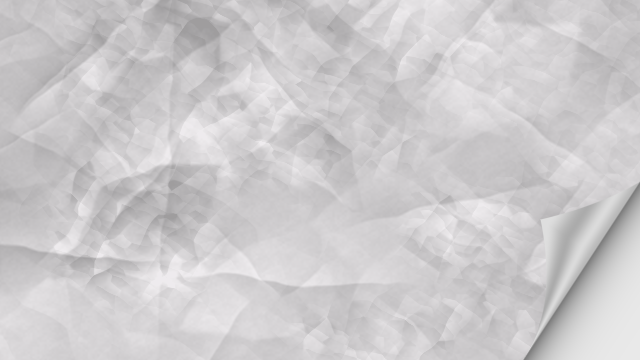
A Shadertoy shader for this texture:

```glsl
vec2 hash2(vec2 p) {
    return fract(sin(vec2(dot(p, vec2(127.1, 311.7)), dot(p, vec2(269.5, 183.3)))) * 43758.545);
}

float noise(vec2 p) {
    vec2 i = floor(p), f = fract(p);
    f = f * f * (3.0 - 2.0 * f);
    return mix(mix(hash2(i).x, hash2(i + vec2(1, 0)).x, f.x),
               mix(hash2(i + vec2(0, 1)).x, hash2(i + vec2(1, 1)).x, f.x), f.y);
}

float fbm(vec2 p) {
    return 0.55 * noise(p) + 0.3 * noise(p * 2.1 + 7.0) + 0.15 * noise(p * 4.3 + 19.0);
}

vec2 turn(vec2 p, float angle) {
    float c = cos(angle), s = sin(angle);
    return vec2(c * p.x + s * p.y, c * p.y - s * p.x);
}

// Tilted planes in Voronoi cells, blended over narrow creases
float facets(vec2 p, float sharpness) {
    vec2 cell = floor(p), f = fract(p);
    float tone = 0.0, total = 0.0;
    for (int y = -1; y <= 1; y++)
    for (int x = -1; x <= 1; x++) {
        vec2 o = vec2(x, y);
        vec2 d = f - o - hash2(cell + o);
        vec2 tilt = hash2(cell + o + 37.0) - 0.5;
        float w = exp(-sharpness * dot(d, d));
        tone += w * (tilt.x + 1.6 * dot(d, tilt.yx));
        total += w;
    }
    return tone / max(total, 1e-30);
}

// Light on one side of a crease, shade on the other
float fold(vec2 p, vec2 center, float angle, float halfLength, float width) {
    vec2 q = turn(p - center, angle);
    float along = 1.0 - smoothstep(0.3 * halfLength, halfLength, abs(q.x));
    float side = 2.0 * smoothstep(-0.005, 0.005, q.y) - 1.0;
    return along * side * exp(-abs(q.y) / width);
}

float crumpledPaper(vec2 p) {
    vec2 warp = vec2(fbm(p * 6.0), fbm(p * 6.0 + 31.0)) - 0.5;
    vec2 q = p + 0.05 * warp;
    float crumple = smoothstep(0.35, 0.65, fbm(p * 3.0 + 4.0));
    crumple *= 1.0 - 0.6 * smoothstep(0.9, 1.9, p.x + 0.5 * p.y - 0.2);

    // Broad, middle and small facets
    float tone = 0.797 + 0.1 * (fbm(p * 2.2 + 11.0) - 0.5);
    tone += 0.08 * facets(turn(q, 0.6) * vec2(2.3, 5.0), 45.0);
    tone += 0.07 * facets(turn(q, -0.7) * vec2(4.0, 11.0) + 13.0, 45.0) * (0.45 + 0.55 * crumple);
    tone += 0.08 * facets(turn(q, 0.9) * vec2(9.0, 22.0) + 29.0, 40.0) * (0.1 + 0.9 * crumple);
    tone += 0.055 * facets(turn(q, -0.5) * vec2(19.0, 42.0) + 53.0, 30.0) * (0.1 + 0.9 * crumple);

    // Long main folds
    tone += 0.075 * fold(q, vec2(0.18, 0.30), -0.08, 0.36, 0.06);
    tone += 0.06 * fold(q, vec2(0.80, 0.22), -0.06, 0.42, 0.06);
    tone -= 0.065 * fold(q, vec2(0.22, 0.83), 0.75, 0.28, 0.06);
    tone += 0.04 * fold(q, vec2(0.46, 0.50), 1.52, 0.60, 0.03);
    tone -= 0.05 * fold(q, vec2(1.25, 0.44), 0.22, 0.34, 0.06);

    // Scattered short folds
    for (int i = 0; i < 32; i++) {
        vec2 a = hash2(vec2(i, 3.0)), b = hash2(vec2(i, 8.0)), c = hash2(vec2(i, 15.0));
        float angle = (b.x < 0.5 ? -0.6 : 0.75) + 0.6 * (c.x - 0.5);
        float strength = (c.y < 0.5 ? -1.0 : 1.0) * mix(0.03, 0.055, b.y);
        tone += strength * fold(q, a * vec2(1.78, 1.0), angle, mix(0.07, 0.22, b.y), mix(0.01, 0.04, c.x));
    }

    // Corner light and fibre grain
    tone += 0.045 * exp(-3.5 * length(p - vec2(0.4, 0.1)));
    tone -= 0.045 * exp(-3.5 * length(p - vec2(0.0, 1.0)));
    tone += 0.016 * (noise(p * 150.0) - 0.5) + 0.014 * (noise(turn(p, 0.5) * vec2(45.0, 110.0)) - 0.5);
    return clamp(tone, 0.62, 0.93);
}

void mainImage(out vec4 fragColor, in vec2 fragCoord) {
    vec2 p = fragCoord / iResolution.y;
    float soft = 1.0 / iResolution.y;
    vec3 color = crumpledPaper(p) * vec3(1.004, 0.993, 1.002);

    // Curl axes: along the bent edge, and back over the sheet
    vec2 r = p - vec2(1.454, 0.0);
    float along = dot(r, vec2(0.548, 0.837));
    float back = dot(r, vec2(-0.837, 0.548));
    float rest = max(0.592 - along, 0.0);
    float low = max(along, 0.0);
    float depth = min(1.4 * low * low, 0.5 * rest + 0.95 * rest * rest);

    // Soft shadow beside the flap
    color -= 0.03 * exp(-max(back - depth, 0.0) / 0.025) * smoothstep(0.0, 0.08, depth);

    // Rolled flap, with bands fanning out from the bottom
    float roll = clamp(back / max(mix(depth, 0.48 * low, 0.65), 0.002), 0.0, 1.0);
    float flap = mix(0.72, 0.86, smoothstep(0.0, 0.22, roll));
    flap = mix(flap, 0.67, smoothstep(0.2, 0.5, roll));
    flap = mix(flap, 0.87, smoothstep(0.48, 0.9, roll));
    color = mix(color, vec3(flap), smoothstep(-soft, soft, depth - back));

    // Sheet underneath, shaded by the curl
    float under = max(-back, 0.0);
    float sheet = 0.915 - 0.45 * exp(-under / 0.045);
    color = mix(color, vec3(sheet), smoothstep(-soft, soft, -back));

    fragColor = vec4(color, 1.0);
}
```
